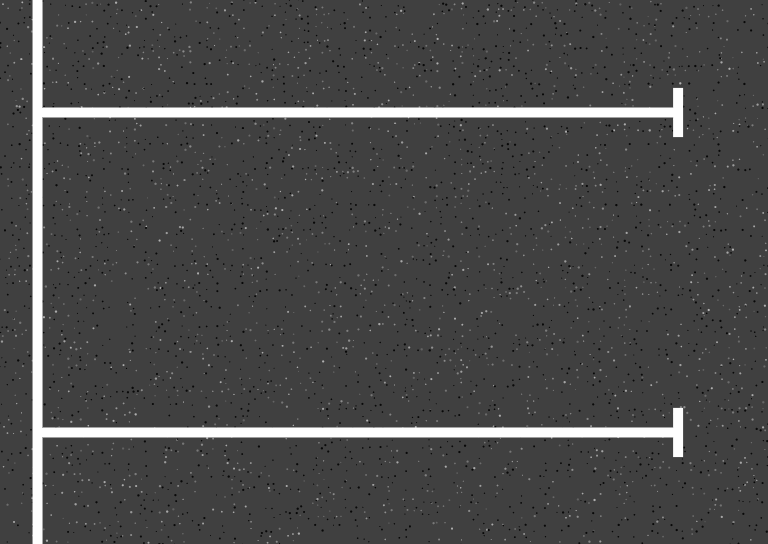
A WebGL 1 fragment shader for this texture:

```glsl
precision highp float;
// Speckled dark asphalt with white parking bay lines ending in T-shaped caps.
uniform vec2 u_resolution;

float hash(vec2 p) {
  return fract(sin(dot(p, vec2(127.1, 311.7))) * 43758.5453);
}

// Signed distance to an axis-aligned box.
float boxDistance(vec2 p, vec2 center, vec2 halfSize) {
  vec2 d = abs(p - center) - halfSize;
  return length(max(d, 0.0)) + min(max(d.x, d.y), 0.0);
}

// Coverage of a shape, smoothed over one pixel.
float coverage(float dist) {
  return clamp(0.5 - dist * u_resolution.y, 0.0, 1.0);
}

// One grain at a random place in each chosen grid cell.
float grains(vec2 p, float density, float seed) {
  vec2 grid = p * 90.0 + seed;
  vec2 cell = floor(grid);
  vec2 center = 0.2 + 0.6 * vec2(hash(cell + 3.7), hash(cell + 8.3));
  float radius = mix(0.0008, 0.0021, hash(cell + 5.9));
  float dist = length(fract(grid) - center) / 90.0 - radius;
  return coverage(dist) * step(hash(cell), density);
}

void main() {
  vec2 p = gl_FragCoord.xy / u_resolution.y;

  // Asphalt with pale and black grains
  vec3 color = vec3(0.252);
  float paleTone = mix(0.38, 0.7, hash(floor(p * 90.0 + 17.0) + 2.1));
  color = mix(color, vec3(paleTone), grains(p, 0.18, 17.0));
  color = mix(color, vec3(0.03), grains(p, 0.20, 53.4));

  // Long edge line
  float paint = abs(p.x - 0.0690) - 0.0092;

  // Bay dividers with end caps
  for (int i = 0; i < 2; i++) {
    float y = 0.2050 + 0.5882 * float(i);
    paint = min(paint, boxDistance(p, vec2(0.6575, y), vec2(0.5885, 0.0092)));
    paint = min(paint, boxDistance(p, vec2(1.2465, y), vec2(0.0092, 0.0452)));
  }
  color = mix(color, vec3(0.995), coverage(paint));

  gl_FragColor = vec4(color, 1.0);
}
```
